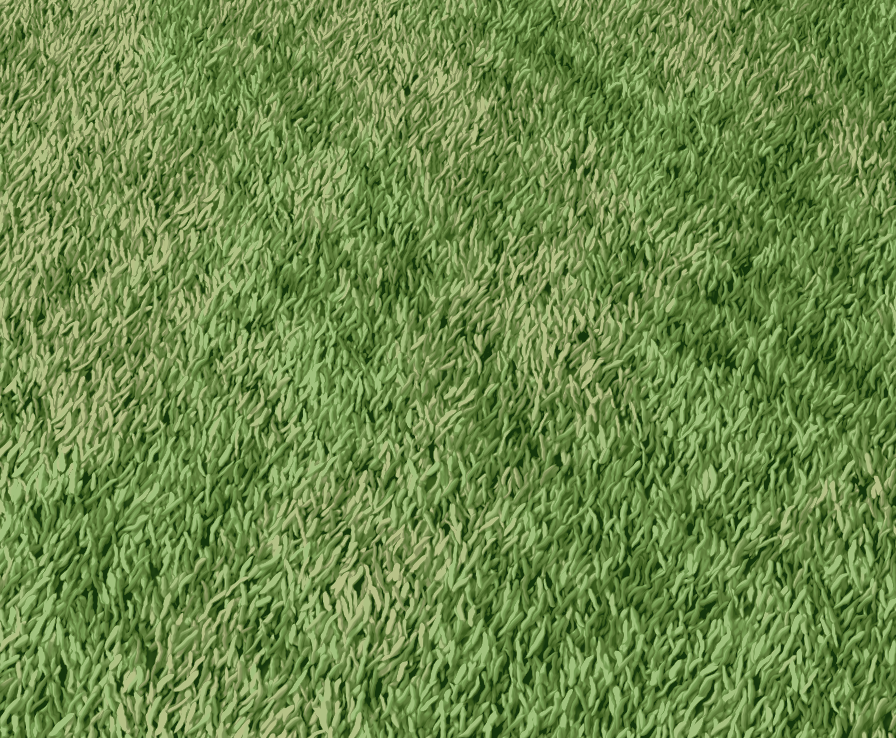
Write a Shadertoy shader that draws this texture.

```glsl
// A lawn seen at a slant: layers of thin curved blades, scattered one per
// grid cell on a rippled receding plane, each with a lit side and a shadow.
// Blades build up a tone and a dryness, which a colour ramp turns to greens.

const vec3 DEEP  = vec3(0.08, 0.21, 0.045);
const vec3 DARK  = vec3(0.23, 0.36, 0.11);
const vec3 MID   = vec3(0.36, 0.48, 0.22);
const vec3 FRESH = vec3(0.46, 0.61, 0.32);
const vec3 DRY   = vec3(0.53, 0.58, 0.37);
const vec3 PALE  = vec3(0.63, 0.76, 0.49);
const vec3 STRAW = vec3(0.72, 0.76, 0.53);

const int   LAYERS       = 9;
const float RECESSION    = 0.55;              // shrinkage per canvas width upward
const vec2  CELL         = vec2(0.026, 0.024);
const float BLADE_LENGTH = 0.022;             // longest half length
const float BLADE_WIDTH  = 0.0030;            // half width at the middle
const float SHADOW_REACH = 0.0042;
const float SHADOW_DEPTH = 0.45;
const float SOFTNESS     = 0.0013;
const float LEAN         = 0.25;              // mean tilt to the right, radians
const float RIPPLE       = 0.0016;            // waviness of the blades
const float GAP_TONE     = 0.06;
const float CONTRAST     = 1.22;
const float BRIGHTNESS   = 0.055;
const float CLUMPS       = 0.13;              // strength of tufts and hollows

vec3 hash3(vec3 p) {
    p = fract(p * vec3(0.1031, 0.1030, 0.0973));
    p += dot(p, p.yxz + 33.33);
    return fract((p.xxy + p.yxx) * p.zyx);
}

// Layered, bent sines: smooth patches from about -1 to 1.
float patches(vec2 p) {
    float v = sin(p.x + 1.7 * sin(0.7 * p.y));
    v += 0.6 * sin(1.9 * p.y + 1.1 * p.x + sin(1.7 * p.x));
    v += 0.5 * sin(3.1 * p.x - 2.7 * p.y + 1.3 * sin(2.3 * p.y));
    return v / 2.1;
}

vec3 grassColor(float tone, float dry) {
    vec3 c = mix(DEEP, DARK, smoothstep(0.03, 0.18, tone));
    c = mix(c, MID, smoothstep(0.18, 0.41, tone));
    c = mix(c, mix(FRESH, DRY, dry), smoothstep(0.41, 0.70, tone));
    return mix(c, mix(PALE, STRAW, dry), smoothstep(0.70, 0.95, tone));
}

// Lays one blade over the surface, held as (tone, dryness).
void layBlade(inout vec2 surface, vec2 d, vec2 root, vec3 seed, vec3 kind,
              float height, float blur) {
    float lean = LEAN + 0.28 * patches(root * 23.0) + 1.15 * (seed.z - 0.5);
    vec2 dir = vec2(sin(lean), cos(lean));
    float along = dot(d, dir);
    float bend = 26.0 * (kind.x - 0.5);
    float across = dot(d, vec2(dir.y, -dir.x)) - bend * along * along;

    // Tapered outline, with its shadow cast to the lower right
    float t = along / (BLADE_LENGTH * mix(0.55, 1.0, kind.y));
    float width = BLADE_WIDTH * mix(0.65, 1.25, seed.x) * (1.0 - t * t * t * t);
    float ends = 1.0 - smoothstep(0.75, 1.1, abs(t));
    float cover = ends * (1.0 - smoothstep(-blur, blur, abs(across) - width));
    float shadow = ends * (1.0 - smoothstep(0.0, SHADOW_REACH,
                                            abs(across - 0.0015) - width));
    surface.x *= 1.0 - SHADOW_DEPTH * shadow;

    // Own tone: random, brighter in front, on the left side and at the tip
    float dry = 0.6 * seed.y + 0.6 * patches(root * 9.0 + 1.5) + 0.2
              + 0.4 * (root.y - 0.5 - 0.7 * root.x);
    dry = smoothstep(0.25, 0.95, dry);
    float side = clamp(across / BLADE_WIDTH, -1.0, 1.0);
    float tone = 0.36 + 0.6 * kind.z + 0.2 * (height - 0.5);
    tone += 0.1 * t - 0.27 * side + 0.15 * patches(root * 12.0 + 4.0);
    tone += 0.1 * (dry - 0.3) - 0.12 * root.x;
    surface = mix(surface, vec2(tone, dry), cover);
}

void mainImage(out vec4 fragColor, in vec2 fragCoord) {
    // Receding plane: scale falls with height, cells stay evenly shaped
    vec2 uv = fragCoord / iResolution.x;
    float scale = 1.0 - RECESSION * uv.y;
    vec2 ground = vec2((uv.x - 0.5) / scale, -log(scale) / RECESSION);
    float shear = RECESSION * ground.x;
    float blur = max(SOFTNESS, 0.7 / iResolution.x) / scale;

    // Ripples make the blades wavy; clumps raise tufts and sink hollows
    float clump = patches(ground * 36.0 + 2.0) + 0.6 * patches(ground.yx * 71.0);
    ground += RIPPLE * vec2(patches(ground * 150.0), patches(ground.yx * 130.0 + 7.0));

    // Layers from soil to tips; nearer rows cover farther ones
    vec2 surface = vec2(GAP_TONE, 0.2);
    for (int layer = 0; layer < LAYERS; layer++) {
        float depth = float(layer);
        vec2 shift = CELL * fract(depth * vec2(0.618, 0.414));
        vec2 base = floor((ground + shift) / CELL);
        for (int j = 1; j >= -1; j--) {
            for (int i = -1; i <= 1; i++) {
                vec2 id = base + vec2(i, j);
                vec3 seed = hash3(vec3(id + 200.0, depth * 7.0 + 1.0));
                vec3 kind = hash3(vec3(id + 451.0, depth * 5.0 + 90.0));
                vec2 root = (id + seed.xy) * CELL - shift;
                vec2 d = ground - root;
                d.x -= shear * d.y;
                layBlade(surface, d, root, seed.zxy, kind.zxy,
                         depth / float(LAYERS - 1), blur);
            }
        }
    }

    // Stretch the contrast, less so in the distance
    float tone = surface.x + CLUMPS * clump;
    tone = 0.45 + BRIGHTNESS + (tone - 0.45) * CONTRAST * (1.0 - 0.25 * uv.y);
    fragColor = vec4(grassColor(tone, surface.y), 1.0);
}
```
